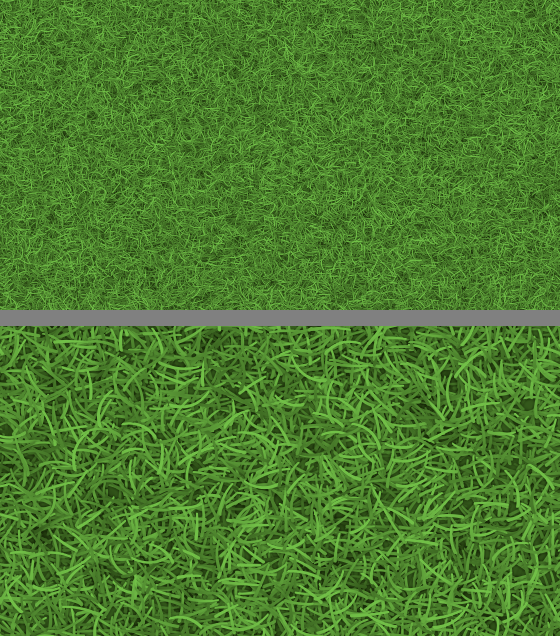
Top, the full canvas; bottom, a detail of the centre.
Reproduce this texture procedurally as a WebGL 1 fragment shader.

```glsl
precision highp float;
// Dense lawn seen from above: thin curved blades piled over small dark gaps.

uniform vec2 u_resolution;

#define LAYERS 12            // sheets of blades, bottom to top
#define CELL 0.025           // blade spacing, in canvas heights
#define BLADE_WIDTH 0.0018   // half width at the root
#define BEND 0.45            // strongest curl
#define SPREAD 3.4           // range of blade directions, radians
#define VARIATION 0.88       // tone differences between blades
#define SHADOW 0.11          // darkening beside each blade
#define GAP_SIZE 0.048       // spacing of the dark gaps
#define GAP_DEPTH 0.30
#define DRIFT 0.010          // slow change in brightness
#define SOIL_GREEN vec3(0.18, 0.31, 0.09)
#define TIP_GREEN vec3(0.39, 0.66, 0.24)

vec4 hash4(vec2 p) {
  vec4 q = fract(p.xyxy * vec4(0.1031, 0.1030, 0.0973, 0.1099));
  q += dot(q, q.wzxy + 33.33);
  return fract((q.xxyz + q.yzzw) * q.zywx);
}

// Cellular noise: soft pits of random strength around scattered points.
float gaps(vec2 p) {
  vec2 cell = floor(p);
  float pit = 0.0;
  for (int y = -1; y <= 1; y++) {
    for (int x = -1; x <= 1; x++) {
      vec2 id = cell + vec2(float(x), float(y));
      vec4 rnd = hash4(id + 271.0);
      float d = length(p - id - rnd.xy);
      pit = max(pit, rnd.z * rnd.z * (1.0 - smoothstep(0.05, 0.5, d)));
    }
  }
  return pit;
}

// Slow drift in brightness from layered sines.
float mottling(vec2 p) {
  return sin(p.x * 9.0 + 2.0 * sin(p.y * 7.0))
       + sin(p.y * 13.0 - 1.5 * sin(p.x * 11.0) + 1.0)
       + sin((p.x + p.y) * 23.0 + 2.0 * sin(p.x * 17.0));
}

// x: blade coverage, y: shadow around it, z: position from root 0 to tip 1.
vec3 blade(vec2 offset, vec4 rnd, float pixel) {
  float angle = 1.5708 + (rnd.z - 0.5) * SPREAD;
  vec2 along = vec2(cos(angle), sin(angle));
  vec2 q = vec2(dot(offset, along), dot(offset, vec2(-along.y, along.x)));

  float halfLength = mix(0.45, 0.88, rnd.w);
  float curl = (fract(rnd.x * 7.3 + rnd.w * 5.1) - 0.5) * 2.0 * BEND;
  float slope = 2.0 * curl * q.x;
  float across = abs(q.y - curl * (q.x * q.x - 0.2)) / sqrt(1.0 + slope * slope);
  float beyond = max(abs(q.x) - halfLength, 0.0);
  float d = length(vec2(across, beyond)) * CELL;

  float t = clamp(0.5 + 0.5 * q.x / halfLength, 0.0, 1.0);
  float width = BLADE_WIDTH * mix(1.0, 0.6, t);
  float cover = clamp((width - d) / pixel + 0.5, 0.0, 1.0);
  float shade = 1.0 - smoothstep(width, width * 3.5, d);
  return vec3(cover, shade, t);
}

void main() {
  vec2 p = gl_FragCoord.xy / u_resolution.y;
  float pixel = 1.0 / u_resolution.y;
  float tone = 0.1;

  // Pile up the blades, brighter towards the top.
  for (int layer = 0; layer < LAYERS; layer++) {
    float height = float(layer) / float(LAYERS - 1);
    vec2 g = p / CELL + float(layer) * vec2(0.37, 0.71);
    vec2 cell = floor(g);
    for (int y = -1; y <= 1; y++) {
      for (int x = -1; x <= 1; x++) {
        vec2 id = cell + vec2(float(x), float(y));
        vec4 rnd = hash4(id + float(layer) * vec2(37.0, 91.0) + 11.0);
        vec3 b = blade(g - id - rnd.xy, rnd, pixel);
        float own = fract(rnd.y * 9.7 + rnd.z * 3.3) - 0.5;
        float bladeTone = 0.36 + 0.62 * height
                        + VARIATION * own + 0.26 * (b.z - 0.5);
        tone = mix(tone - SHADOW * b.y, bladeTone, b.x);
      }
    }
  }

  // Gaps and drift, then the green ramp.
  tone -= GAP_DEPTH * gaps(p / GAP_SIZE);
  tone += DRIFT * mottling(p);
  tone = clamp(tone, -0.4, 1.25);
  gl_FragColor = vec4(mix(SOIL_GREEN, TIP_GREEN, tone), 1.0);
}
```
